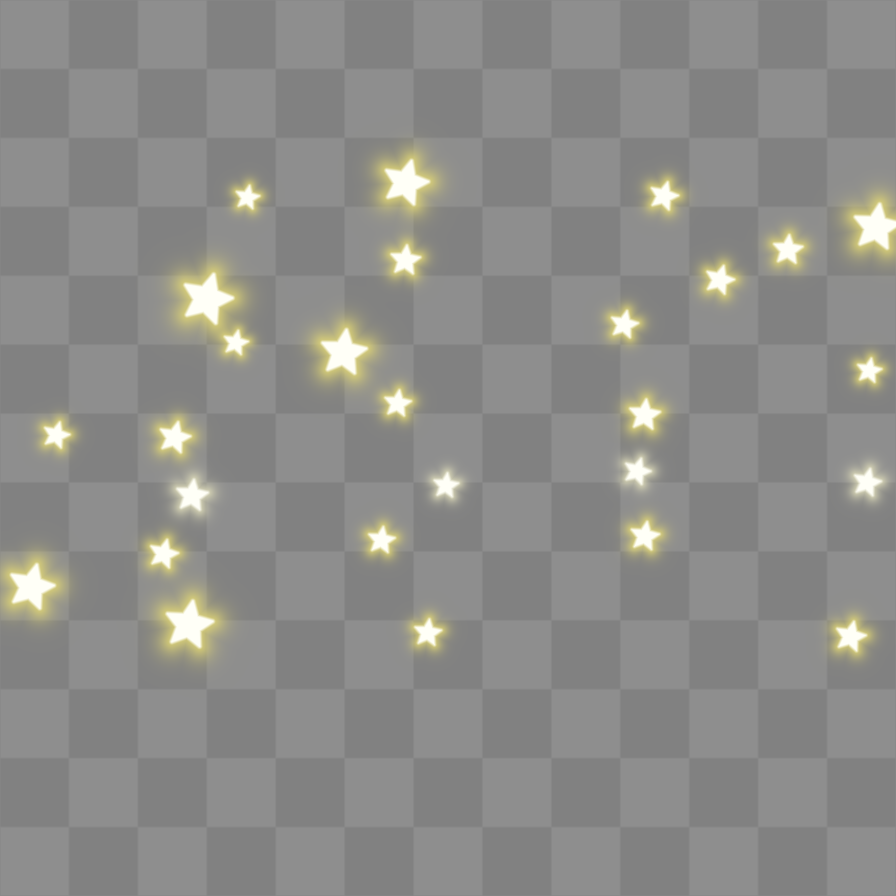
Reproduce this background procedurally as a WebGL 2 fragment shader.

```glsl
#version 300 es
precision highp float;
// Small glowing white stars scattered over a grey checkerboard.
// The checker is a product of two clamped sine waves; the stars are rounded
// five-point distance shapes placed by a jittered low-discrepancy sequence.
uniform vec2 u_resolution;
out vec4 fragColor;

vec3 hash3(float n) {
    return fract(sin(n * vec3(12.99, 78.23, 39.43) + 4.1) * 4375.85);
}

// Signed distance to an upright star with outer radius r, rounded at the tips
float starDistance(vec2 p, float r) {
    const vec2 foldA = vec2(0.80902, -0.58779);
    const vec2 foldB = vec2(-foldA.x, foldA.y);
    float rounding = 0.07 * r;
    float core = r - rounding;
    p.x = abs(p.x);
    p -= 2.0 * max(dot(foldA, p), 0.0) * foldA;
    p -= 2.0 * max(dot(foldB, p), 0.0) * foldB;
    p.x = abs(p.x);
    p.y -= core;
    vec2 side = 0.48 * vec2(-foldA.y, foldA.x) - vec2(0.0, 1.0);
    float along = clamp(dot(p, side) / dot(side, side), 0.0, core);
    return length(p - side * along) * sign(p.y * side.x - p.x * side.y) - rounding;
}

void main() {
    vec2 uv = gl_FragCoord.xy / u_resolution.y;
    float aspect = u_resolution.x / u_resolution.y;
    float pixel = 1.0 / u_resolution.y;

    // Checkerboard, 13 squares high
    vec2 wave = sin(uv * 13.0 * 3.14159);
    vec2 squares = clamp(wave / (41.0 * max(pixel, 0.001)), -1.0, 1.0);
    vec3 color = vec3(mix(0.507, 0.555, 0.5 + 0.5 * squares.x * squares.y));

    // Stars: glows blend over each other, white bodies go on top
    float body = 0.0;
    for (int i = 0; i < 27; i++) {
        float n = float(i);
        vec3 rnd = hash3(n);
        vec2 spot = fract(n * vec2(0.7549, 0.5698) + vec2(0.41, 0.68));
        vec2 center = vec2(spot.x * aspect, mix(0.25, 0.8, spot.y));
        center += (rnd.xy - 0.5) * vec2(0.09, 0.06);

        bool isLarge = i % 9 == 0 || i % 9 == 4;
        bool isPale = i % 7 == 3 && !isLarge;
        float radius = isLarge ? mix(0.026, 0.033, rnd.z) : mix(0.014, 0.019, rnd.z);

        float tilt = mix(0.08, 0.32, rnd.x);
        float c = cos(tilt), s = sin(tilt);
        float d = starDistance(mat2(c, s, -s, c) * (uv - center), radius);

        vec3 glowColor = isPale ? vec3(0.86, 0.85, 0.72) : vec3(0.87, 0.83, 0.46);
        float glow = 0.85 * exp(-pow(max(d, 0.0) / (0.48 * radius), 1.35));
        color = mix(color, glowColor, glow);

        float soft = max(pixel, 0.0022);
        body = max(body, 1.0 - smoothstep(-soft, soft, d));
    }
    color = mix(color, vec3(1.0, 1.0, 0.97), body);
    fragColor = vec4(color, 1.0);
}
```
